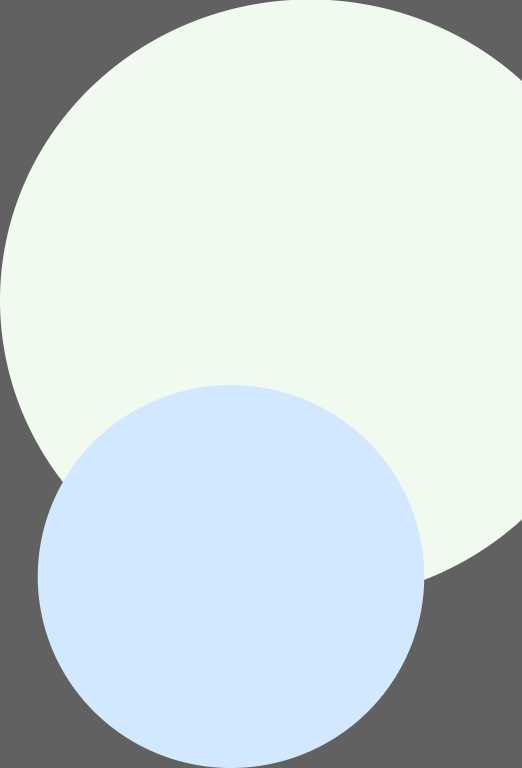
This background is drawn by a Shadertoy shader. Its source:

```glsl
// Two flat, overlapping ellipses on a dark grey ground: a large pale green one
// cropped by the right side, and a smaller pale blue one in front, lower left.
// Each is an approximate ellipse distance turned into a one-pixel soft mask.

const vec3 GREY  = vec3(0.380, 0.380, 0.380);
const vec3 GREEN = vec3(0.943, 0.980, 0.932);
const vec3 BLUE  = vec3(0.828, 0.910, 1.000);

// Signed distance to an ellipse, accurate near its edge
float ellipseDistance(vec2 p, vec2 radii) {
    float k = length(p / radii);
    float slope = length(p / (radii * radii));
    return k * (k - 1.0) / max(slope, 1e-6);
}

// Paint an ellipse over a colour; centre and radii are fractions of the canvas
vec3 paintEllipse(vec3 base, vec3 tint, vec2 uv, vec2 centre, vec2 radii, vec2 canvas) {
    // Scale to the canvas so that the edge is equally soft all around
    float d = ellipseDistance((uv - centre) * canvas, radii * canvas);
    return mix(base, tint, clamp(0.5 - d, 0.0, 1.0));
}

void mainImage(out vec4 fragColor, in vec2 fragCoord) {
    vec2 canvas = iResolution.xy;
    vec2 uv = fragCoord / canvas;

    // Back to front
    vec3 colour = GREY;
    colour = paintEllipse(colour, GREEN, uv, vec2(0.5935, 0.6090), vec2(0.5935, 0.3917), canvas);
    colour = paintEllipse(colour, BLUE, uv, vec2(0.4425, 0.2493), vec2(0.3702, 0.2493), canvas);

    fragColor = vec4(colour, 1.0);
}
```
